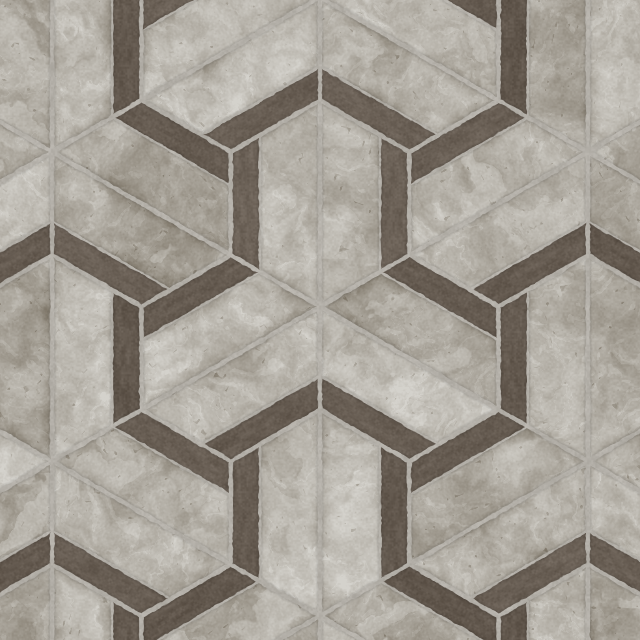
Give the GLSL for this pattern, as a Shadertoy shader.

```glsl
float hash(vec2 p) {
    return fract(sin(dot(p, vec2(127.1, 311.7))) * 43758.5453);
}

float noise(vec2 p) {
    vec2 i = floor(p), f = fract(p);
    f = f * f * (3.0 - 2.0 * f);
    return mix(mix(hash(i), hash(i + vec2(1, 0)), f.x),
               mix(hash(i + vec2(0, 1)), hash(i + vec2(1, 1)), f.x), f.y);
}

float fbm(vec2 p) {
    float sum = 0.0, amp = 0.5;
    for (int i = 0; i < 5; i++) {
        sum += amp * noise(p);
        p = mat2(1.6, 1.2, -1.2, 1.6) * p + 7.3;
        amp *= 0.5;
    }
    return sum / 0.97;
}

// Pale limestone with clouds, shell fragments, veins and pits
vec3 limestone(vec2 p, float seed, float edge) {
    float turn = 6.2832 * seed;
    vec2 q = mat2(cos(turn), sin(turn), -sin(turn), cos(turn)) * p + seed * 61.0;
    vec2 warp = vec2(fbm(q * 2.5), fbm(q * 2.5 + 19.0)) - 0.5;
    float cloud = fbm(q * 2.2 + warp * 1.5);
    float mottle = fbm(q * 9.0 + warp * 4.0);
    float tone = 0.52 + 0.5 * (seed - 0.5) + 0.9 * (cloud - 0.5) + 0.65 * (mottle - 0.5);

    float shell = smoothstep(0.7, 0.76, noise(q * vec2(1.9, 4.2) + warp * 2.5));
    float chips = smoothstep(0.72, 0.82, noise(q * vec2(9.0, 16.0) + warp * 9.0));
    tone = mix(tone, 0.83 + 0.3 * (mottle - 0.5), 0.6 * shell);
    tone += 0.16 * chips * (1.0 - shell);

    float vein = 1.0 - smoothstep(0.0, 0.035, abs(noise(q * 4.0 + warp * 5.0) - 0.5));
    tone += 0.13 * vein * smoothstep(0.45, 0.65, cloud);
    tone -= 0.5 * smoothstep(0.84, 0.94, noise(q * 24.0)) * smoothstep(0.45, 0.6, mottle);
    tone += 0.2 * (noise(p * 55.0) - 0.5);

    // Soiling along the edges of some pieces
    float soil = smoothstep(0.45, 0.7, fbm(q * 1.5 + 33.0));
    tone -= 0.35 * soil * (1.0 - smoothstep(0.0, 0.12, edge));
    return mix(vec3(0.59, 0.565, 0.52), vec3(0.81, 0.80, 0.775), clamp(tone, -0.5, 1.1));
}

// Dark brown stone with fine grain along its length
vec3 brownStone(vec2 p, float seed) {
    float streak = fbm(p * vec2(22.0, 5.0) + seed * 47.0);
    float grain = noise(p * 52.0 + seed * 13.0);
    float tone = 0.5 + 0.5 * (seed - 0.5) + 1.0 * (streak - 0.5) + 0.6 * (grain - 0.5);
    return mix(vec3(0.355, 0.315, 0.275), vec3(0.45, 0.41, 0.37), tone);
}

void mainImage(out vec4 fragColor, in vec2 fragCoord) {
    float side = 0.1611;
    float pixel = 1.0 / (iResolution.y * side);
    vec2 p = (fragCoord / iResolution.y - vec2(0.5, 0.521)) / side - vec2(0, 1);

    // Nearest centre of the honeycomb
    vec2 period = vec2(1.7320508, 3.0);
    vec2 a = mod(p + 0.5 * period, period) - 0.5 * period;
    vec2 b = mod(p, period) - 0.5 * period;
    vec2 local = dot(a, a) < dot(b, b) ? a : b;
    vec2 centre = p - local;
    float row = round(centre.y / 1.5);
    float column = round(centre.x / 1.7320508 - 0.5 * row);

    // Three-colouring of the cells sets the direction of each diagonal
    float angle = -mod(column - row, 3.0) * 1.0471976;
    vec2 across = vec2(cos(angle), sin(angle));
    vec2 q = vec2(dot(local, across), dot(local, vec2(-across.y, across.x)));

    // Joints: cell outline, diagonal, and inner side of the dark strips
    float outline = 0.866 - max(abs(q.x), dot(abs(q), vec2(0.5, 0.866)));
    float strip = abs(q.x) - 0.583;
    float seam = min(outline, abs(q.x));
    float edge = min(seam - 0.021, abs(strip) - 0.011);
    edge += 0.012 * (noise(p * 17.0) - 0.5) + 0.008 * (noise(p * 40.0) - 0.5);

    float isDark = step(0.0, strip);
    float seed = hash(vec2(column, row) + vec2(sign(q.x) * 0.31, isDark * 0.47) + 5.0);
    vec3 stone = isDark > 0.5 ? brownStone(q, seed) : limestone(q, seed, edge);
    stone *= 1.0 - 0.09 * (1.0 - smoothstep(0.0, 0.03, edge));

    float sand = 0.6 * fbm(p * 6.0) + 0.4 * noise(p * 50.0);
    vec3 grout = mix(vec3(0.64, 0.625, 0.595), vec3(0.77, 0.755, 0.73), sand);
    vec3 color = mix(grout, stone, smoothstep(-0.7 * pixel, 0.7 * pixel, edge));
    fragColor = vec4(color, 1.0);
}
```
